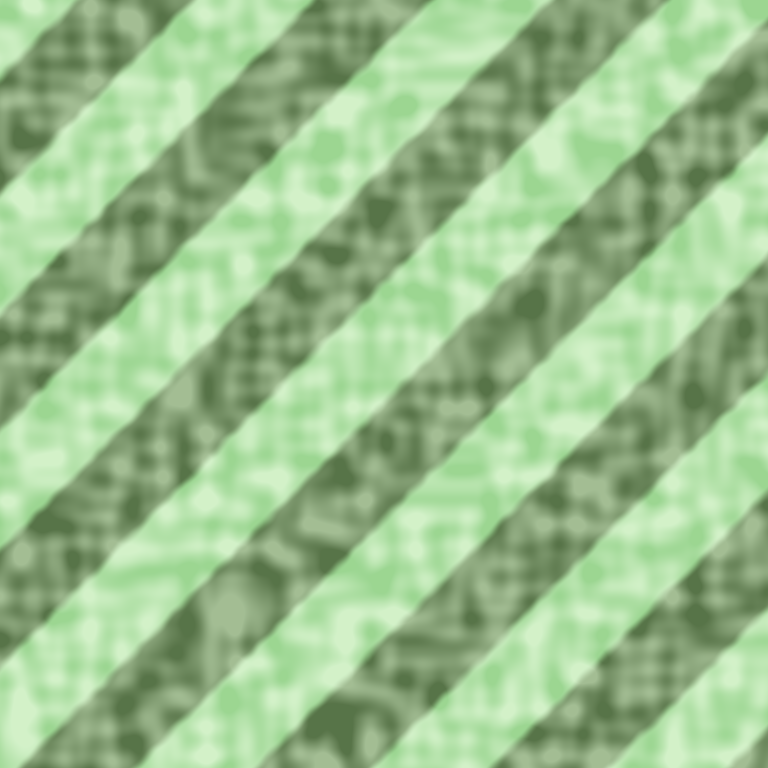
Reproduce this pattern procedurally as a WebGL 1 fragment shader.

```glsl
precision highp float;

uniform vec2 u_resolution;

// Unit gradient along one axis, which keeps the noise square to the canvas
vec2 axisGradient(vec2 cell) {
  float h = fract(sin(dot(cell, vec2(127.1, 311.7))) * 43758.55);
  float angle = floor(h * 4.0) * 1.5708;
  return vec2(cos(angle), sin(angle));
}

float cornerRamp(vec2 cell, vec2 f, vec2 corner) {
  return dot(axisGradient(cell + corner), f - corner);
}

float gradientNoise(vec2 p) {
  vec2 cell = floor(p);
  vec2 f = fract(p);
  vec2 w = f * f * f * (f * (f * 6.0 - 15.0) + 10.0);
  float bottom = mix(cornerRamp(cell, f, vec2(0.0, 0.0)),
                     cornerRamp(cell, f, vec2(1.0, 0.0)), w.x);
  float top = mix(cornerRamp(cell, f, vec2(0.0, 1.0)),
                  cornerRamp(cell, f, vec2(1.0, 1.0)), w.x);
  return mix(bottom, top, w.y);
}

// Short level and upright strokes laid over each other
float wovenGrain(vec2 uv) {
  float level = gradientNoise(uv * vec2(15.0, 33.0));
  float upright = gradientNoise(uv * vec2(33.0, 15.0) + 41.6);
  return clamp((level + upright) * 3.5, -1.8, 1.8);
}

// 1 inside the dark diagonal bands, 0 between them
float darkBand(vec2 uv) {
  float across = (uv.x + 1.0 - uv.y) / 0.308;
  across += 0.02 * gradientNoise(uv * 40.0 + 7.3);
  float fromCentre = abs(fract(across - 0.074) - 0.5);
  float soft = max(0.03, 3.0 / u_resolution.y);
  return 1.0 - smoothstep(0.245 - soft, 0.245 + soft, fromCentre);
}

void main() {
  vec2 uv = gl_FragCoord.xy / u_resolution;
  float grain = wovenGrain(uv);

  // Each band has its own base colour and grain strength
  vec3 light = vec3(0.718, 0.892, 0.678) + grain * vec3(0.060, 0.030, 0.060);
  vec3 dark = vec3(0.490, 0.597, 0.430) + grain * vec3(0.082, 0.080, 0.082);

  gl_FragColor = vec4(mix(light, dark, darkBand(uv)), 1.0);
}
```
